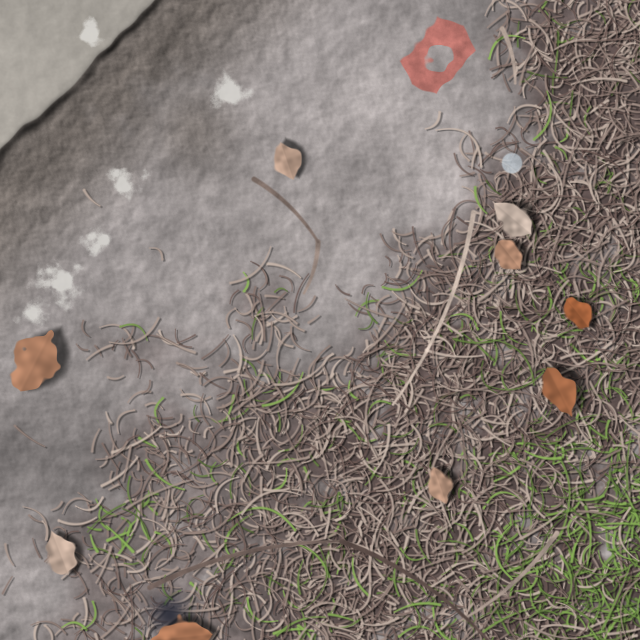
This texture is drawn by a Shadertoy shader. Its source:

```glsl
// Trodden earth beside a paving slab, giving way to dry grass at the lower right.
// Relief-lit value noise forms the soil, layered grids of curved strokes the blades;
// short lists place the larger leaves, twigs and stains.
#define SOIL vec3(.605, .58, .575)
#define MUD vec3(.37, .34, .315)
#define SLAB vec3(.64, .62, .59)
#define LITTER vec3(.3, .245, .235)
#define STRAW vec3(.8, .73, .68)
#define GREEN vec3(.47, .6, .3)
#define RELIEF .75
#define LAYERS 10
#define BLADE_WIDTH .0021
#define PX (1.2 / iResolution.y)

float hash(vec2 q) {
  vec3 a = fract(q.xyx * .1031);
  a += dot(a, a.yzx + 33.33);
  return fract((a.x + a.y) * a.z);
}
float noise(vec2 q) {
  vec2 i = floor(q), f = fract(q);
  f *= f * (3. - 2. * f);
  return mix(mix(hash(i), hash(i + vec2(1, 0)), f.x),
    mix(hash(i + vec2(0, 1)), hash(i + 1.), f.x), f.y);
}
float fbm(vec2 q) {
  float sum = 0., amp = .5;
  for (int i = 0; i < 5; i++, amp *= .5) {
    sum += amp * noise(q);
    q = mat2(1.6, 1.2, -1.2, 1.6) * q + 7.3;
  }
  return sum;
}
float glow(vec2 p, float x, float y, float r) {
  vec2 d = (p - vec2(x, y)) / r;
  return exp(-dot(d, d));
}
float fill(float d) { return 1. - smoothstep(-PX, PX, d); }
float height(vec2 p) { return fbm(p * 17.) + .45 * fbm(p * 52.); }

// Tapered, bowed line from a to b
float stroke(vec2 p, vec2 a, vec2 b, float bend, float width) {
  vec2 d = b - a;
  float t = clamp(dot(p - a, d) / dot(d, d), 0., 1.);
  a += d * t + 4. * bend * t * (1. - t) * vec2(-d.y, d.x);
  return fill(length(p - a) - width * (1. - .5 * t));
}
// Grass cover: lower field, diagonal flank, right margin and a tuft
float density(vec2 p) {
  float field = min(.45 - p.y, p.x - .17 + .08 * smoothstep(.35, .15, p.y));
  float flank = dot(p - vec2(.635, .57), vec2(.82, -.57));
  float edge = max(max(field, flank), .7 * (p.x - .81));
  float cover = smoothstep(-.05, .11, edge + .12 * noise(p * 13.) - .06);
  cover *= mix(.48, 1., smoothstep(.28, .58, p.x));
  return max(cover, .65 * glow(p, .41, .52, .045));
}
float greenness(vec2 p) {
  return .07 + .65 * glow(p, .98, .1, .2) + .7 * glow(p, .18, .19, .04) + .4 * glow(p, .93, .55, .05);
}
void drawBlades(inout vec3 col, vec2 p, float scale, float seed) {
  for (int k = 0; k < 9; k++) {
    vec2 id = floor(p * scale) + vec2(k % 3 - 1, k / 3 - 1), key = id + seed;
    vec2 root = (id + vec2(hash(key), hash(key + 17.3))) / scale;
    if (hash(key + 41.7) > density(root)) continue;
    float angle = 6.283 * hash(key + 63.1), tone = hash(key + 83.9);
    vec2 arm = vec2(cos(angle), sin(angle)) * mix(.3, .9, hash(key + 97.2)) / scale;
    float bend = .6 * hash(key + 121.4) - .3, width = BLADE_WIDTH * mix(.6, 1.2, tone);
    vec3 tint = mix(vec3(.4, .32, .3), STRAW, tone);
    if (hash(key + 149.6) < greenness(root)) tint = GREEN * mix(.7, 1.2, tone);
    col *= 1. - .35 * stroke(p + vec2(-.003, .002), root - arm, root + arm, bend, width);
    col = mix(col, tint, .9 * stroke(p, root - arm, root + arm, bend, width));
  }
}
// Leaf as centre, angle, half length
void drawLeaf(inout vec3 col, vec2 p, vec4 leaf, float warmth) {
  float c = cos(leaf.z), s = sin(leaf.z);
  mat2 turn = mat2(c, -s, s, c);
  vec2 q = turn * (p - leaf.xy) / leaf.w, o = q - turn * vec2(.28, .1);
  col *= 1. - .55 * (1. - smoothstep(-.15, .2, abs(o.y) - .65 + .65 * o.x * o.x));
  float d = abs(q.y) - .8 + .62 * q.x * q.x + .35 * noise(p * 75.);
  vec3 tint = mix(vec3(.75, .68, .63), vec3(.62, .37, .23), warmth);
  tint *= .8 + .3 * noise(q * 4. + leaf.xy * 50.) + .1 * smoothstep(-.05, .05, q.y);
  col = mix(col, tint, fill(d * leaf.w * .7));
}
void mainImage(out vec4 fragColor, in vec2 fragCoord) {
  vec2 p = fragCoord / iResolution.y;
  float broad = fbm(p * 7. + 3.), fine = fbm(p * 60.), grain = .75 + .5 * fine;
  float slope = height(p) - height(p + vec2(.004, -.003));
  // Soil, mud strip and slab
  float edge = (p.x - p.y + .76) * .707 + .012 * noise(p * 30.) - .006;
  vec3 col = SOIL * (.8 + .4 * broad);
  col *= 1. + .14 * glow(p, .58, .76, .2) - .13 * glow(p, .05, .3, .17);
  float mud = (1. - smoothstep(.04, .24, edge)) * smoothstep(.16, .46, broad);
  mud = max(mud, .7 * glow(p, .3, .8, .07));
  col = mix(col, MUD, .75 * mud) * (.875 + RELIEF * (1. + mud) * slope + .25 * fine);
  col = mix(col, SLAB * (.86 + .18 * broad + .14 * fine + .25 * slope), fill(edge));
  col *= 1. - .5 * glow(vec2(edge, 0), .006, 0., .007) * (.5 + noise(p * 40.));
  // Chalky stains: centre and radius
  vec3 stains[6] = vec3[6](vec3(.358, .854, .035), vec3(.202, .711, .036), vec3(.09, .55, .045),
    vec3(.052, .505, .022), vec3(.15, .62, .028), vec3(.134, .95, .026));
  float chalk = 0.;
  for (int i = 0; i < 6; i++) chalk += glow(p, stains[i].x, stains[i].y, stains[i].z);
  chalk = smoothstep(.45, .9, chalk + 1.3 * fbm(p * 48.) - .65);
  col = mix(col, vec3(.86, .85, .83), .85 * chalk);
  // Litter floor, then short to long blades
  col = mix(col, LITTER * (.65 + .7 * fine), .85 * density(p) * smoothstep(.1, .5, fbm(p * 22.)));
  for (int i = 0; i < LAYERS; i++) drawBlades(col, p, 42. - 3. * float(i), 31. * float(i) + 200.);
  // Twigs as end pairs, pale to dark
  vec4 twigs[7] = vec4[7](vec4(.74, .668, .614, .368), vec4(.785, .955, .805, .87),
    vec4(.87, .167, .719, .03), vec4(.497, .622, .475, .542), vec4(.397, .72, .497, .622),
    vec4(.234, .082, .534, .154), vec4(.534, .154, .762, 0));
  for (int i = 0; i < 7; i++) {
    vec3 bark = mix(STRAW, vec3(.36, .3, .28), float(i) / 6.);
    col = mix(col, bark * grain, stroke(p, twigs[i].xy, twigs[i].zw, .06, .004));
  }
  // Brick shard with a grey hollow, clear scrap and dark hole
  vec2 b = mat2(.75, .66, -.66, .75) * (p - vec2(.683, .913));
  float shard = max(abs(b.x) - .038, abs(b.y) - .06 + .4 * abs(b.x)) + .012 * noise(p * 50.) - .006;
  float hollow = length(b) - .028 + .02 * noise(p * 65.);
  vec3 clay = mix(vec3(.72, .45, .42), SOIL, fill(hollow));
  col = mix(col, clay * grain, fill(shard));
  col = mix(col, vec3(.75, .79, .82) * grain, .75 * fill(length(p - vec2(.8, .745)) - .016));
  col = mix(col, vec3(.15, .16, .21), .85 * glow(p, .265, .04, .028));
  // Fallen leaves, rust to beige
  vec4 leaves[9] = vec4[9](vec4(.903, .51, -.9, .03), vec4(.873, .39, -1.1, .042),
    vec4(.283, .004, .1, .045), vec4(.055, .433, 1.1, .054), vec4(.797, .6, -.9, .03),
    vec4(.687, .243, 1.9, .03), vec4(.448, .75, 1.9, .032), vec4(.095, .133, -1.2, .036),
    vec4(.803, .657, -.7, .036));
  for (int i = 0; i < 9; i++) drawLeaf(col, p, leaves[i], 1. - float(i) / 8.);
  fragColor = vec4(col, 1);
}
```
